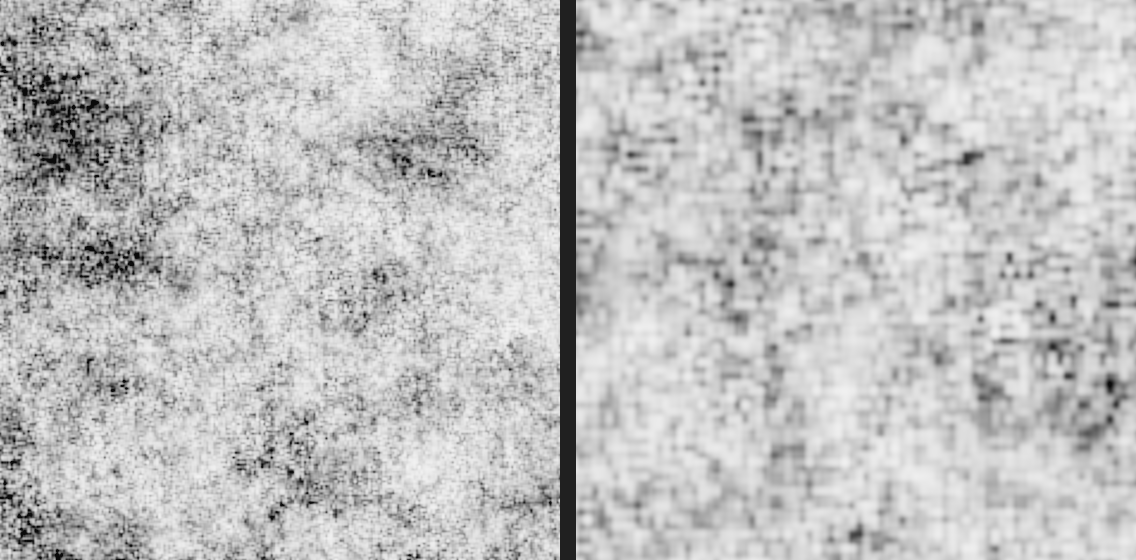
Left, the full canvas; right, a detail of the centre.
Give the GLSL for this texture, as a three.js fragment shader.

```glsl
// Draws a mottled grey stone surface: soft dark clouds under a fine woven grain.
varying vec2 vUv;

const float WHITE_LEVEL = 0.98;
const float BASE_LOG_SHADE = -1.69;
const float CLOUD_STRENGTH = 1.45;
const float GRAIN_STRENGTH = 1.12;
const int CLOUD_OCTAVES = 5;

float hash(vec2 cell) {
  return fract(sin(dot(cell, vec2(127.1, 311.7))) * 43758.5453);
}

// Smooth value noise, centred on zero.
float valueNoise(vec2 p) {
  vec2 cell = floor(p);
  vec2 f = fract(p);
  vec2 blend = f * f * (3.0 - 2.0 * f);
  float low = mix(hash(cell), hash(cell + vec2(1.0, 0.0)), blend.x);
  float high = mix(hash(cell + vec2(0.0, 1.0)), hash(cell + vec2(1.0, 1.0)), blend.x);
  return mix(low, high, blend.y) - 0.5;
}

// Clouds: octaves of similar weight, turned a little to hide the lattice.
float clouds(vec2 uv, float frequency) {
  mat2 turn = mat2(0.8, 0.6, -0.6, 0.8);
  vec2 p = uv * frequency + 7.3;
  float weight = 0.66;
  float sum = 0.0;
  for (int i = 0; i < CLOUD_OCTAVES; i++) {
    sum += weight * valueNoise(p);
    p = turn * p * 2.0 + 19.7;
    weight *= 0.93;
  }
  return sum;
}

// Grain: short upright and level dashes that cross like a weave.
float wovenGrain(vec2 uv, float fine, float coarse) {
  float upright = valueNoise(uv * vec2(fine, coarse) + 31.0);
  float level = valueNoise(uv * vec2(coarse, fine) + 83.0);
  return upright + level;
}

// Broad light: shaded towards the left, pale at the lower right.
float broadShade(vec2 uv) {
  float leftShade = 1.0 - smoothstep(0.0, 0.5, uv.x);
  vec2 fromPale = uv - vec2(0.82, 0.12);
  float pale = exp(-12.0 * dot(fromPale, fromPale));
  return 0.6 * leftShade - 0.3 * pale;
}

void main() {
  float patchiness = 1.0 + 0.7 * valueNoise(vUv * 22.0 + 51.0);
  float grain = wovenGrain(vUv, 235.0, 115.0) * patchiness;

  // An exponential shade keeps light areas calm and dark areas contrasty.
  float logShade = BASE_LOG_SHADE + broadShade(vUv)
    + CLOUD_STRENGTH * clouds(vUv, 5.0) + GRAIN_STRENGTH * grain;
  float grey = clamp(WHITE_LEVEL - exp(logShade), 0.04, 0.95);
  gl_FragColor = vec4(vec3(grey), 1.0);
}
```
